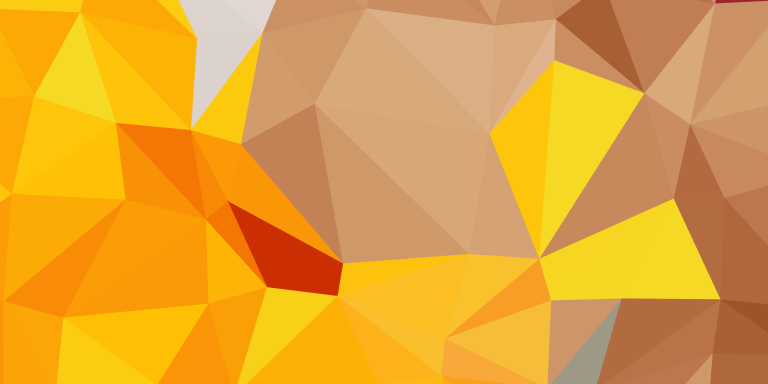
Write a Shadertoy shader that draws this background.

```glsl
// Low-poly mesh of flat triangles: gold and orange on the left, blush, tan and brown on the right.

const float CELL = 0.235;   // mesh spacing, in canvas heights
const float JITTER = 0.84;  // vertex scatter, in cells

float hash21(vec2 p) {
    vec3 q = fract(p.xyx * vec3(0.1031, 0.1030, 0.0973));
    q += dot(q, q.yzx + 33.33);
    return fract((q.x + q.y) * q.z);
}

float saturate(float x) { return clamp(x, 0.0, 1.0); }

float cross2(vec2 a, vec2 b) { return a.x * b.y - a.y * b.x; }

// Soft round spot: 1 at its centre, fading with distance
float spot(vec2 p, vec2 centre, float radius) {
    vec2 d = (p - centre) / radius;
    return exp(-dot(d, d));
}

vec3 ramp(vec3 a, vec3 b, vec3 c, vec3 d, float t) {
    t *= 3.0;
    return mix(mix(mix(a, b, saturate(t)), c, saturate(t - 1.0)), d, saturate(t - 2.0));
}

// Scattered grid vertex, pushed outwards near the centre for larger facets
vec2 meshVertex(vec2 id) {
    vec2 scatter = vec2(hash21(id + 7.3), hash21(id + 41.7)) - 0.5;
    vec2 v = (id + JITTER * scatter) * CELL;
    vec2 centre = vec2(1.15, 0.68);
    return v + 0.6 * (v - centre) * spot(v, centre, 0.35);
}

vec3 warmColour(vec2 c, float rnd, float accent) {
    float t = 0.58 + 0.55 * (rnd - 0.5) + 0.4 * accent;
    t += 0.2 * spot(c, vec2(0.12, 0.75), 0.3);
    t += 0.18 * spot(c, vec2(0.75, 0.12), 0.25);
    t -= 0.32 * spot(c, vec2(0.48, 0.42), 0.28);
    vec3 col = ramp(vec3(0.93, 0.34, 0.0), vec3(0.98, 0.58, 0.03),
                    vec3(1.0, 0.76, 0.02), vec3(0.96, 0.85, 0.14), saturate(t));
    return mix(col, vec3(0.96, 0.65, 0.40), 0.6 * spot(c, vec2(1.22, 0.1), 0.2));
}

vec3 earthColour(vec2 c, float rnd) {
    float t = 0.5 + 0.3 * (rnd - 0.5);
    t += 0.42 * spot(c, vec2(1.15, 0.72), 0.28);
    t += 0.25 * spot(c, vec2(1.88, 0.82), 0.18);
    t -= 0.45 * spot(c, vec2(1.9, 0.28), 0.33);
    t -= 0.35 * spot(c, vec2(1.62, 0.97), 0.2);
    return ramp(vec3(0.60, 0.31, 0.13), vec3(0.74, 0.46, 0.30),
                vec3(0.84, 0.65, 0.46), vec3(0.95, 0.85, 0.81), saturate(t));
}

// Colour of a whole facet, chosen from its centroid
vec3 facetColour(vec2 c, float rnd) {
    if (distance(c, vec2(0.58, 0.98)) < 0.16) return vec3(0.92, 0.88, 0.86) - 0.06 * rnd;
    if (distance(c, vec2(0.78, 0.37)) < 0.09) return vec3(0.80, 0.18, 0.01);
    if (distance(c, vec2(1.60, 0.09)) < 0.09) return vec3(0.62, 0.60, 0.53);
    if (distance(c, vec2(1.93, 1.02)) < 0.09) return vec3(0.62, 0.14, 0.20);

    float accent = min(distance(c, vec2(1.42, 0.66)), distance(c, vec2(1.63, 0.36))) - 0.14;
    float body = min(c.x - 0.71, max(c.y - 0.33, c.x - 1.40));
    if (min(accent, body) < 0.0) return warmColour(c, rnd, step(accent, 0.0));
    return earthColour(c, rnd);
}

// Signed distance inside a counter-clockwise edge
float edgeDistance(vec2 p, vec2 a, vec2 b) {
    return cross2(b - a, p - a) / max(length(b - a), 1e-4);
}

// Adds one facet, weighted by its pixel coverage
void addFacet(inout vec4 sum, vec2 p, vec2 a, vec2 b, vec2 c, float rnd, float pixel) {
    float d = min(edgeDistance(p, a, b), min(edgeDistance(p, b, c), edgeDistance(p, c, a)));
    float cover = saturate(d / pixel + 0.5);
    if (cover > 0.0) sum += cover * vec4(facetColour((a + b + c) / 3.0, rnd), 1.0);
}

// Smaller of the two areas a quad is cut into by the diagonal a-c
float thinnestPart(vec2 a, vec2 b, vec2 c, vec2 d) {
    return min(cross2(b - a, c - a), cross2(c - a, d - a));
}

void addCell(inout vec4 sum, vec2 p, vec2 id, float pixel) {
    vec2 a = meshVertex(id);
    vec2 b = meshVertex(id + vec2(1, 0));
    vec2 c = meshVertex(id + vec2(1, 1));
    vec2 d = meshVertex(id + vec2(0, 1));
    float r1 = hash21(id + 113.1), r2 = hash21(id + 171.9);
    if (thinnestPart(a, b, c, d) > thinnestPart(b, c, d, a)) {
        addFacet(sum, p, a, b, c, r1, pixel);
        addFacet(sum, p, a, c, d, r2, pixel);
    } else {
        addFacet(sum, p, a, b, d, r1, pixel);
        addFacet(sum, p, b, c, d, r2, pixel);
    }
}

void mainImage(out vec4 fragColor, in vec2 fragCoord) {
    vec2 p = fragCoord / iResolution.y;
    vec2 home = floor(p / CELL);
    vec4 sum = vec4(0.0);
    for (int y = -2; y <= 2; y++)
        for (int x = -2; x <= 2; x++)
            addCell(sum, p, home + vec2(x, y), 1.0 / iResolution.y);
    fragColor = vec4(sum.rgb / max(sum.a, 1e-4), 1.0);
}
```
